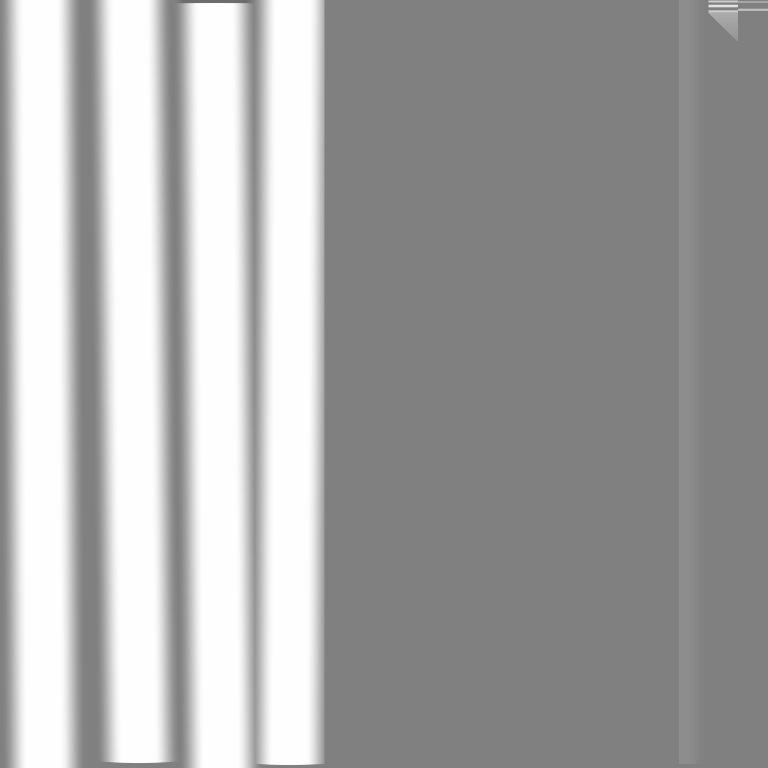
Write a WebGL 1 fragment shader that draws this texture map.

```glsl
precision highp float;
uniform vec2 u_resolution;

// Soft-edged interval: 1 between a and b
float span(float x, float a, float b, float blur) {
  return smoothstep(a - blur, a + blur, x) * (1.0 - smoothstep(b - blur, b + blur, x));
}

// Vertical tube whose axis leans from topX to bottomX, with slightly bowed ends
float tube(vec2 p, float topX, float bottomX, float top, float bottom, float blur) {
  float offset = p.x - mix(topX, bottomX, p.y / 768.0);
  float body = smoothstep(42.0, 16.0, abs(offset));
  float bow = offset * offset * 0.001;
  return body * span(p.y, top + bow * 0.3, bottom - bow, blur);
}

// Thin horizontal highlight
float line(float y, float center, float halfWidth) {
  return 1.0 - smoothstep(halfWidth - 0.7, halfWidth + 0.7, abs(y - center));
}

void main() {
  // Layout space: 768 units per side, y pointing down
  vec2 p = gl_FragCoord.xy / u_resolution * 768.0;
  p.y = 768.0 - p.y;
  float pixel = 768.0 / u_resolution.y;
  float blur = 0.6 * pixel;

  // Four bright tubes
  float tubes = tube(p, 40.0, 44.0, -4.0, 770.0, blur);
  tubes = max(tubes, tube(p, 130.0, 138.5, -4.0, 763.0, blur));
  tubes = max(tubes, tube(p, 215.0, 221.0, 3.0, 772.0, blur));
  tubes = max(tubes, tube(p, 293.0, 289.5, -4.0, 765.0, blur));
  tubes *= 1.0 - smoothstep(324.5 - blur, 324.5 + blur, p.x);
  float shade = 0.502 + 0.493 * tubes;

  // Dark rim above the third tube
  shade -= 0.08 * span(p.x, 180.0, 250.0, 5.0) * span(p.y, -2.0, 3.0, blur);

  // Faint strip fading to the right
  float strip = smoothstep(679.0 - blur, 679.0 + blur, p.x) * (1.0 - smoothstep(686.0, 705.0, p.x));
  shade += 0.052 * strip * (1.0 - smoothstep(764.0 - blur, 764.0 + blur, p.y));

  // Corner panel: striped cap over a shaded triangle
  float panel = span(p.x, 708.5, 738.0, blur);
  float stripes = 0.3 * line(p.y, 1.5, 1.0) + 0.38 * line(p.y, 6.0, 1.3) + 0.3 * line(p.y, 11.5, 1.2);
  shade += panel * stripes;
  float slope = 13.0 + (p.x - 708.5) * 0.98;
  float triangle = panel * span(p.y, 13.0, slope, blur);
  shade += triangle * mix(0.17, 0.08, clamp((p.y - 13.0) / 29.0, 0.0, 1.0));

  // Fine lines in the far corner
  float corner = smoothstep(738.0 - blur, 738.0 + blur, p.x);
  shade += corner * (0.16 * line(p.y, 2.0, 0.9) + 0.25 * line(p.y, 9.8, 1.1));

  gl_FragColor = vec4(vec3(shade), 1.0);
}
```
